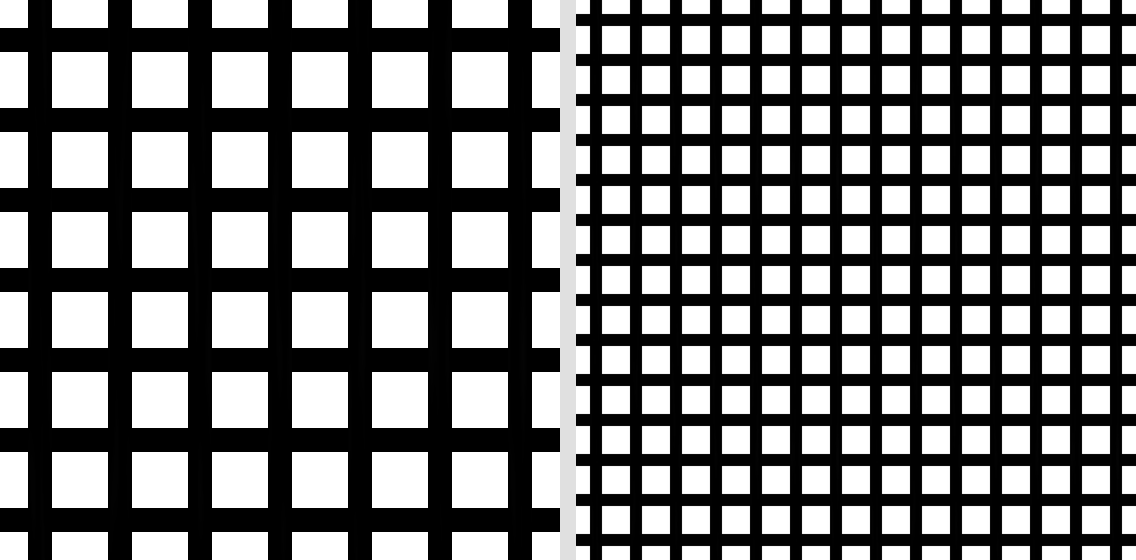
Left, the tile; right, the same tile 2 across and 2 down.
This pattern is drawn by a Shadertoy shader. Its source:

```glsl
// Black square lattice on white: seven equal bars across and seven down.
// Each axis is a repeated 1D distance with pixel-wide antialiasing; the bars
// carry barely visible vertical streaks from wrapping gradient noise.

#define REPEATS 7.0
#define BAR_WIDTH 0.30            // share of one repeat
#define BAR_COLOR vec3(0.0)
#define GAP_COLOR vec3(1.0)
#define STREAK_CELLS vec2(84.0, 4.0)   // whole numbers, so the noise wraps
#define STREAK_STRENGTH 0.025

// Pseudo-random unit gradient at a lattice point
vec2 hashGradient(vec2 cell) {
    float angle = 6.2832 * fract(sin(dot(cell, vec2(127.1, 311.7))) * 43758.5);
    return vec2(cos(angle), sin(angle));
}

// Gradient noise that repeats every 'period' cells
float wrappedNoise(vec2 p, vec2 period) {
    vec2 cell = floor(p);
    vec2 f = p - cell;
    vec2 blend = f * f * f * (f * (f * 6.0 - 15.0) + 10.0);
    float corner[4];
    for (int i = 0; i < 4; i++) {
        vec2 offset = vec2(i & 1, i >> 1);
        corner[i] = dot(hashGradient(mod(cell + offset, period)), f - offset);
    }
    return mix(mix(corner[0], corner[1], blend.x),
               mix(corner[2], corner[3], blend.x), blend.y);
}

void mainImage(out vec4 fragColor, in vec2 fragCoord) {
    vec2 uv = fragCoord / iResolution.xy;
    vec2 pixel = REPEATS / iResolution.xy;

    // Signed distance to the bar edges on each axis, bars centred in the repeat
    vec2 edge = abs(fract(uv * REPEATS) - 0.5) - 0.5 * BAR_WIDTH;
    vec2 open = clamp(edge / pixel + 0.5, 0.0, 1.0);
    float gap = open.x * open.y;

    // Faint streaks within the vertical bars
    float streak = max(wrappedNoise(uv * STREAK_CELLS, STREAK_CELLS) - 0.1, 0.0);
    vec3 bar = BAR_COLOR + STREAK_STRENGTH * streak * (1.0 - open.x);

    fragColor = vec4(mix(bar, GAP_COLOR, gap), 1.0);
}
```
